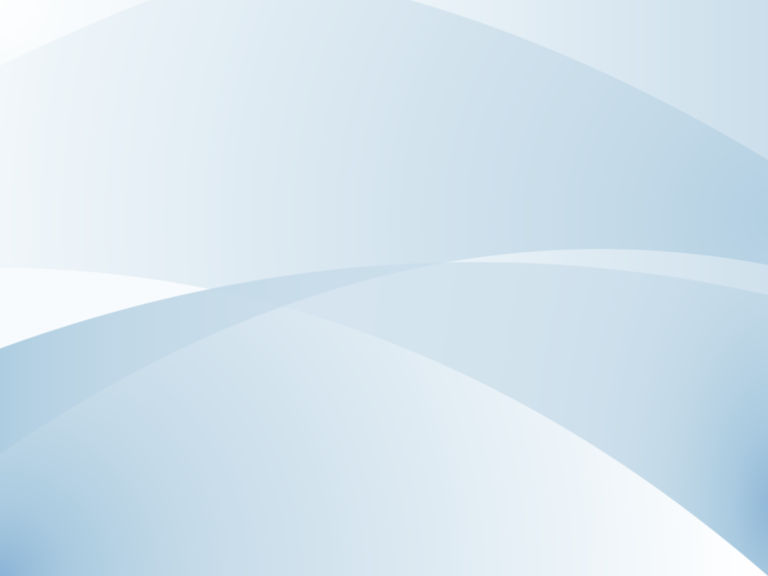
A WebGL 1 fragment shader for this background:

```glsl
precision highp float;
// Overlapping translucent arches in pale blue, each with its own soft gradient.
uniform vec2 u_resolution;

// Canvas spans 4/3 by 1 units; each arch is (peak x, peak y, bend, end droop)
const float ASPECT = 4.0 / 3.0;
const vec4 TOP_LEFT_ARCH = vec4(1.288, 1.201, 0.190, 0.0);
const vec4 TOP_RIGHT_ARCH = vec4(0.1325, 1.0844, 0.251, 0.0);
const vec4 FALLING_ARCH = vec4(0.0, 0.5347, 0.2753, 0.0143);
const vec4 LOW_ARCH = vec4(0.825, 0.5451, 0.2206, 0.0);
const vec4 HIGH_ARCH = vec4(1.0417, 0.5677, 0.328, 0.0);
const float EDGE_SOFTNESS = 0.8 / 384.0;

// Centres of the deeper glows
const vec2 CORNER_GLOW = vec2(0.0, 0.0);
const vec2 RIGHT_GLOW = vec2(1.345, 0.12);
const vec2 UPPER_GLOW = vec2(1.35, 0.62);

// Palette from light to deep
const vec3 WHITE = vec3(0.995, 0.998, 1.0);
const vec3 PALE = vec3(0.918, 0.951, 0.971);
const vec3 MIST = vec3(0.845, 0.902, 0.94);
const vec3 SKY = vec3(0.77, 0.855, 0.91);
const vec3 STEEL = vec3(0.66, 0.79, 0.875);
const vec3 DEEP = vec3(0.54, 0.70, 0.84);

// Coverage of the area under an arch, with a smooth edge
float under(vec2 p, vec4 arch) {
  float dx = p.x - arch.x;
  float dx2 = dx * dx;
  float slope = 2.0 * dx * (arch.z + 2.0 * arch.w * dx2);
  float height = arch.y - dx2 * (arch.z + arch.w * dx2);
  float dist = (height - p.y) / sqrt(1.0 + slope * slope);
  return smoothstep(-EDGE_SOFTNESS, EDGE_SOFTNESS, dist);
}

// Palette colour for a depth from 0 (white) to 1 (deep blue)
vec3 tone(float depth) {
  float s = clamp(depth, 0.0, 1.0) * 5.0;
  vec3 color = mix(WHITE, PALE, clamp(s, 0.0, 1.0));
  color = mix(color, MIST, clamp(s - 1.0, 0.0, 1.0));
  color = mix(color, SKY, clamp(s - 2.0, 0.0, 1.0));
  color = mix(color, STEEL, clamp(s - 3.0, 0.0, 1.0));
  return mix(color, DEEP, clamp(s - 4.0, 0.0, 1.0));
}

void main() {
  vec2 p = gl_FragCoord.xy / u_resolution * vec2(ASPECT, 1.0);

  float inTopLeft = under(p, TOP_LEFT_ARCH);
  float inTopRight = under(p, TOP_RIGHT_ARCH);
  float inFalling = under(p, FALLING_ARCH);
  float inLow = under(p, LOW_ARCH);
  float inHigh = under(p, HIGH_ARCH);

  // Upper sheet and the two corners beyond it
  float upperDist = length(p - UPPER_GLOW);
  vec3 upperSheet = tone(0.73 - 0.44 * upperDist);
  vec3 leftCorner = tone(0.01 + 0.38 * length(p - vec2(0.0, 1.0)));
  vec3 rightCorner = tone(0.18 + 0.56 * (p.x - 0.712));
  vec3 upper = mix(leftCorner, mix(rightCorner, upperSheet, inTopRight), inTopLeft);

  // Bright wedge at the left and thin sliver at the right
  vec3 wedge = tone(0.06);
  vec3 sliver = tone(0.25 + 0.5 * (p.x - 0.87));
  vec3 above = mix(mix(upper, wedge, inFalling), sliver, inHigh);

  // Darker band between the low and high arches
  vec3 band = tone(0.5 + 0.27 * exp(-3.0 * p.x) - 0.015 * inFalling);

  // Lower left sheet fades out from the corner glow
  float cornerDist = length(p - CORNER_GLOW);
  vec3 lowerLeft = tone(0.80 - 0.62 * cornerDist + 0.2 * exp(-9.0 * cornerDist));

  // Lower right sheet deepens towards a tall glow at the edge
  float rightDist = length((p - RIGHT_GLOW) * vec2(1.0, 0.5));
  vec3 lowerRight = tone(0.42 + 0.56 * exp(-5.5 * rightDist));

  vec3 lower = mix(band, mix(lowerRight, lowerLeft, inFalling), inHigh);
  gl_FragColor = vec4(mix(above, lower, inLow), 1.0);
}
```
